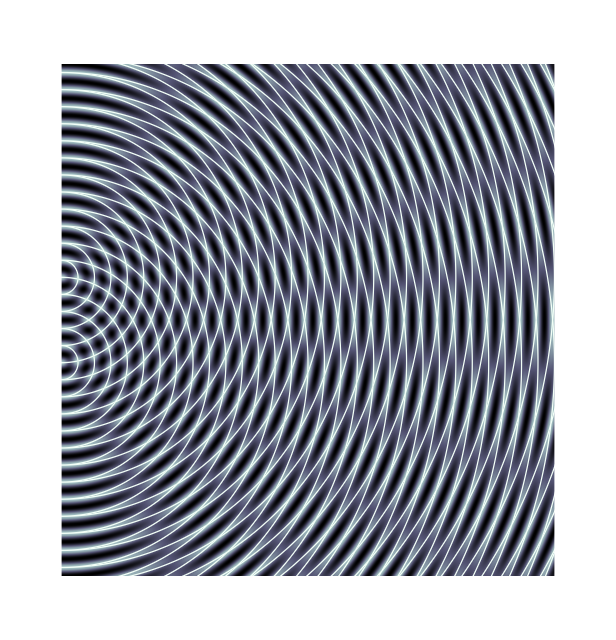
Write a Shadertoy shader that draws this background.

```glsl
// Two families of concentric rings interfering inside a framed panel on white.

const float MARGIN = 0.1;            // frame width as a share of the canvas
const float RINGS = 30.0;            // rings per panel side
const float SOURCE_OFFSET = 2.5;     // sources above and below the axis, in rings
const float LINE_HALF_WIDTH = 0.038; // crest line, in ring spacings
const float TONE_MEAN = 0.37;        // shade where the waves cancel
const float TONE_SWING = 0.19;       // shade change per wave
const float TAU = 6.2831853;
const vec3 PAPER = vec3(1.0);
const vec3 CREST_COLOR = vec3(0.95, 1.0, 0.97);

// Cool ramp: black, slate violet, pale teal, white
vec3 slateRamp(float t) {
    t = clamp(t, 0.0, 1.0);
    vec3 tint = (t - vec3(0.75, 0.375, 0.0)) / vec3(0.25, 0.375, 0.375);
    return 0.875 * t + 0.125 * clamp(tint, 0.0, 1.0);
}

// Coverage of the thin line on each whole-numbered ring
float crestLine(float radius, float pixel) {
    float d = abs(fract(radius + 0.5) - 0.5);
    return clamp((LINE_HALF_WIDTH - d) / pixel + 0.5, 0.0, 1.0);
}

void mainImage(out vec4 fragColor, in vec2 fragCoord) {
    vec2 uv = fragCoord / iResolution.xy;
    float panelScale = 1.0 - 2.0 * MARGIN;

    // Panel coordinates in ring spacings, with the axis at half height
    vec2 p = (uv - vec2(MARGIN, 0.5)) * RINGS / panelScale;
    float pixel = RINGS / (panelScale * iResolution.y);

    // Sum both waves and gather their crest lines
    float waves = 0.0;
    float crests = 0.0;
    for (int i = 0; i < 2; i++) {
        float side = float(2 * i - 1);
        float radius = length(p - vec2(0.0, side * SOURCE_OFFSET));
        waves += cos(TAU * radius);
        crests = max(crests, crestLine(radius, pixel));
    }
    vec3 color = slateRamp(TONE_MEAN + TONE_SWING * waves);
    color = mix(color, CREST_COLOR, crests);

    // Frame with smoothed edges
    vec2 inset = (0.5 - MARGIN - abs(uv - 0.5)) * iResolution.xy;
    vec2 cover = clamp(inset + 0.5, 0.0, 1.0);
    fragColor = vec4(mix(PAPER, color, cover.x * cover.y), 1.0);
}
```
